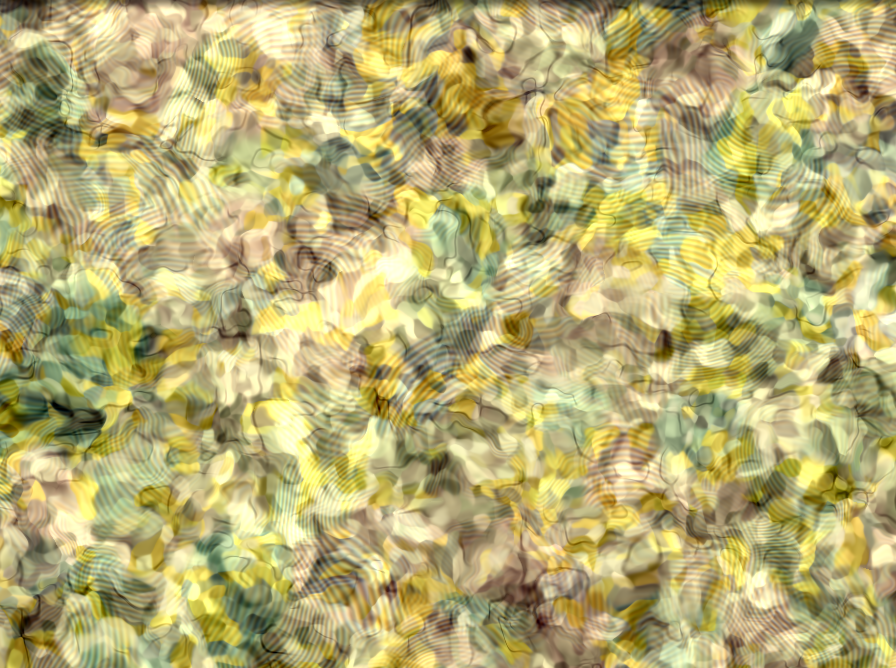
Write a Shadertoy shader that draws this texture.

```glsl
float hash(vec2 p) {
    return fract(sin(dot(p, vec2(127.1, 311.7))) * 43758.5453);
}

float noise(vec2 p) {
    vec2 i = floor(p), f = fract(p);
    f = f * f * (3.0 - 2.0 * f);
    return mix(mix(hash(i), hash(i + vec2(1, 0)), f.x),
               mix(hash(i + vec2(0, 1)), hash(i + vec2(1, 1)), f.x), f.y);
}

vec2 warp(vec2 p) {
    return vec2(noise(p), noise(p + 37.2)) - 0.5;
}

// Soft-edged elongated grains: xyz = tone, gold, tint; each grain has its own curved stripes
vec3 grains(vec2 p, float scale, float sharpness, out vec3 stripes) {
    vec2 g = p * scale, cell = floor(g);
    vec3 traits = vec3(0);
    float total = 0.0;
    stripes = vec3(0);
    for (int j = -1; j <= 1; j++)
    for (int i = -1; i <= 1; i++) {
        vec2 id = cell + vec2(i, j) + scale * 3.0;
        vec2 d = g + scale * 3.0 - id - vec2(hash(id), hash(id + 11.3));
        float angle = 6.2832 * hash(id + 23.7);
        d = mat2(cos(angle), -sin(angle), sin(angle), cos(angle)) * d;
        float weight = exp(-sharpness * dot(d * d, vec2(0.6, 1.5)));
        float arc = length(d + vec2(0, 0.7 + 2.0 * hash(id + 5.1))) / scale;
        float phase = arc * mix(600.0, 950.0, hash(id + 61.9)) + 5.0 * noise(p * 30.0);
        float strength = smoothstep(0.25, 0.9, hash(id + 83.3));
        stripes += weight * strength * sin(phase + vec3(0, 0.6, 1.3));
        traits += weight * vec3(hash(id + 41.5), hash(id + 53.9), hash(id + 71.1));
        total += weight;
    }
    stripes /= total;
    return traits / total;
}

// Thin broken lines along the contours of a noise field
float cracks(vec2 p, float width) {
    float line = 1.0 - smoothstep(0.0, width, abs(noise(p) - 0.5));
    return line * smoothstep(0.4, 0.75, noise(p * 0.7 + 19.4));
}

void mainImage(out vec4 fragColor, in vec2 fragCoord) {
    vec2 p = fragCoord / iResolution.y;
    vec2 q = p + 0.035 * warp(p * 13.0) + 0.012 * warp(p * 48.0);

    // Three sizes of grain
    vec3 broadStripes, midStripes, fineStripes;
    vec3 broad = grains(p + 0.03 * warp(p * 12.0), 9.0, 14.0, broadStripes);
    vec3 mid = grains(q, 25.0, 12.0, midStripes);
    vec3 fine = grains(q + 0.4, 54.0, 9.0, fineStripes);

    // Brightness
    float tone = 0.24 * (broad.x - 0.5) + 0.46 * (mid.x - 0.5) + 0.38 * (fine.x - 0.5);
    tone += 0.12 * (noise(p * 4.0) - 0.5) + 0.12 * (noise(q * 95.0) - 0.5);

    // Gold, teal and rose patches
    float gold = smoothstep(0.48, 0.78, 0.55 * mid.y + 0.35 * fine.y + 0.1 * broad.y);
    float teal = smoothstep(0.45, 0.85, 0.6 * broad.y + 0.4 * mid.z) * (1.0 - gold);
    vec3 color = vec3(0.75, 0.70, 0.52) + tone * vec3(1.0, 1.0, 0.8);
    color += gold * vec3(0.11, 0.07, -0.20);
    color += teal * vec3(-0.13, -0.04, 0.01);
    color += (0.6 * broad.z + 0.4 * fine.z - 0.5) * vec3(0.14, -0.06, 0.06);

    // Iridescent stripes and dark seams
    color += 0.085 * broadStripes + 0.04 * midStripes;
    float seam = cracks(q * 24.0, 0.09) + 0.7 * cracks(q * 47.0 + 8.0, 0.14);
    color -= min(seam, 1.0) * vec3(0.24, 0.25, 0.20);

    // Small glints
    float glint = smoothstep(0.76, 0.95, noise(q * 32.0 + 4.0)) * smoothstep(0.4, 0.7, mid.x);
    color = mix(color, vec3(1.0, 0.97, 0.78), 0.6 * glint);

    // Shadow along the top border
    color *= mix(0.5, 1.0, smoothstep(0.0, 0.018, 1.0 - p.y));
    fragColor = vec4(clamp(color, 0.0, 1.0), 1.0);
}
```
